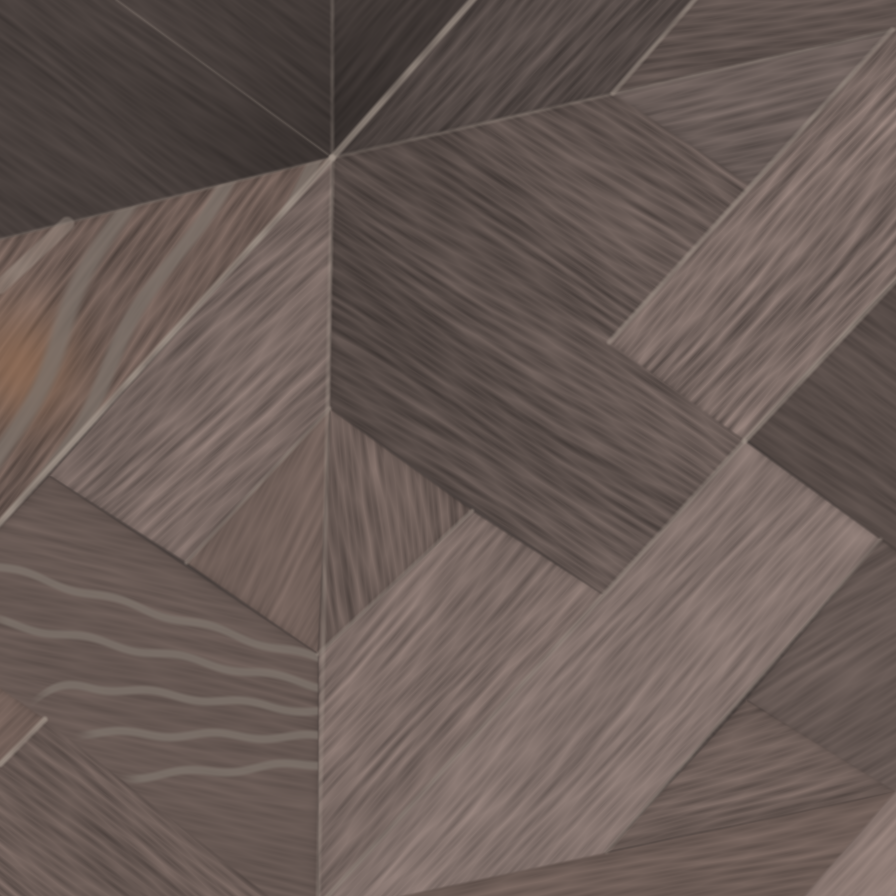
Write a Shadertoy shader that draws this texture.

```glsl
#define EDGE 0.0022
#define GRAIN_FREQ 430.0
#define FIBRE_SCALE vec2(16.0, 150.0)
#define FIBRE_GAIN 0.20
#define STREAK_TONE vec3(0.49, 0.45, 0.42)
#define SEAM_TONE vec3(0.63, 0.58, 0.54)

// Shared plank corners
const vec2 HUB = vec2(.371, .824), KINK = vec2(.684, .896), RIGHT = vec2(.840, .792);
const vec2 NOTCH = vec2(.680, .618), MID = vec2(.831, .508), TIP = vec2(.674, .336);
const vec2 STEM = vec2(.368, .544), WEDGE = vec2(.355, .270), CHIP = vec2(.527, .430);
const vec2 SPUR = vec2(.208, .372), LEFT = vec2(.055, .469), EAST = vec2(.983, .398);
const vec2 FOOT = vec2(.355, -.012), CROOK = vec2(.833, .219), HEEL = vec2(.677, .049);
const vec2 STEP = vec2(.050, .197);

vec2 hash2(vec2 c) {
    return fract(sin(vec2(dot(c, vec2(127.1, 311.7)), dot(c, vec2(269.5, 183.3)))) * 43758.5);
}

// Distance to the nearest scattered cell point
float cellular(vec2 p) {
    vec2 cell = floor(p), f = fract(p);
    float best = 2.0;
    for (int y = -1; y <= 1; y++)
        for (int x = -1; x <= 1; x++) {
            vec2 o = vec2(x, y);
            best = min(best, length(o + hash2(cell + o) - f));
        }
    return best;
}

// Signed distance to a line, positive on its left
float side(vec2 p, vec2 a, vec2 b) {
    vec2 d = normalize(b - a);
    return d.x * (p.y - a.y) - d.y * (p.x - a.x);
}

float tri(vec2 p, vec2 a, vec2 b, vec2 c) {
    return min(side(p, a, b), min(side(p, b, c), side(p, c, a)));
}

float quad(vec2 p, vec2 a, vec2 b, vec2 c, vec2 d) {
    return min(min(side(p, a, b), side(p, b, c)), min(side(p, c, d), side(p, d, a)));
}

// Fine fibres and growth lines running along an angle
float grain(vec2 p, float angle) {
    float c = cos(angle), s = sin(angle);
    vec2 g = vec2(c * p.x + s * p.y, c * p.y - s * p.x);
    g.y += .003 * sin(g.x * 13.0 + g.y * 31.0);
    float lines = sin(g.y * GRAIN_FREQ + 2.5 * sin(g.y * 67.0 + g.x * 4.0));
    lines += .6 * sin(g.y * GRAIN_FREQ * .43 + 2.0 * sin(g.x * 7.0));
    lines *= .6 + .4 * sin(g.x * 17.0 + g.y * 53.0);
    float broad = sin(g.y * 38.0 + 1.5 * sin(g.x * 6.0));
    return .055 * lines + .03 * broad + FIBRE_GAIN * (cellular(g * FIBRE_SCALE) - .5);
}

void plank(inout vec3 col, vec2 p, float d, float angle, float light, float warmth, float contrast) {
    float mask = smoothstep(-EDGE, EDGE, d);
    if (mask <= 0.0) return;
    vec3 tone = light * vec3(1.0, .88 - warmth, .84 - 1.6 * warmth);
    tone *= 1.0 + contrast * grain(p, angle);
    tone *= 1.0 - .12 * exp(-max(d, 0.0) / .004);
    col = mix(col, tone, mask);
}

void seam(inout vec3 col, vec2 p, vec2 a, vec2 b, float width, float strength) {
    vec2 ab = b - a, ap = p - a;
    float d = length(ap - ab * clamp(dot(ap, ab) / dot(ab, ab), 0.0, 1.0));
    float wear = .85 + .15 * sin(p.y * 90.0 + 2.0 * sin(p.x * 41.0));
    col = mix(col, SEAM_TONE, strength * wear * (1.0 - smoothstep(width - EDGE, width + EDGE, d)));
}

void mainImage(out vec4 fragColor, in vec2 fragCoord) {
    vec2 p = fragCoord / iResolution.xy;
    vec3 col = vec3(.3);

    // Dark upper planks
    plank(col, p, 1.0, -.62, .285, .0, .8);
    plank(col, p, tri(p, HUB, vec2(.598, 1.08), vec2(.371, 1.08)), .85, .27, .0, .9);
    plank(col, p, quad(p, HUB, KINK, vec2(.845, 1.08), vec2(.598, 1.08)), .85, .34, .0, 1.5);
    plank(col, p, quad(p, KINK, vec2(1.1, .99), vec2(1.1, 1.08), vec2(.845, 1.08)), .15, .385, .01, 1.2);
    col *= 1.0 - .2 * exp(-dot(p - HUB, p - HUB) / .02);

    // Central dark board and its right neighbours
    float board = min(min(side(p, HUB, STEM), side(p, STEM, TIP)), min(side(p, TIP, MID), side(p, KINK, HUB)));
    plank(col, p, board, -.56, .325 + .08 * smoothstep(.35, .8, p.x), .01, 1.5);
    plank(col, p, tri(p, KINK, RIGHT, vec2(.996, .967)), .22, .42, .0, 1.1);
    plank(col, p, quad(p, NOTCH, MID, vec2(1.1, .794), vec2(1.1, 1.08)), .84, .48, .01, 1.6);
    plank(col, p, quad(p, MID, EAST, vec2(1.1, .31), vec2(1.1, .794)), -.6, .35, .01, .9);
    plank(col, p, quad(p, CROOK, vec2(1.1, .04), vec2(1.1, .31), EAST), .55, .40, .01, .8);

    // Pale lower boards
    plank(col, p, quad(p, MID, vec2(.319, -.05), vec2(.59, -.05), EAST), .84, .515, .005, 1.0);
    plank(col, p, quad(p, CHIP, WEDGE, FOOT, TIP), .84, .49, .01, 1.2);
    plank(col, p, tri(p, STEM, WEDGE, CHIP), 1.68, .43, .02, 1.4);
    plank(col, p, tri(p, HEEL, vec2(1.0, .116), CROOK), .28, .43, .02, 1.2);
    plank(col, p, tri(p, vec2(.355, -.02), vec2(1.1, -.02), vec2(1.1, .138)), .2, .43, .03, .9);
    plank(col, p, tri(p, vec2(.88, -.02), vec2(1.1, -.02), vec2(1.0, .117)), .84, .56, .01, .6);

    // Warm plank with pale sweeping streaks
    float warm = tri(p, vec2(-.1, .708), vec2(-.1, .307), HUB);
    plank(col, p, warm, .95, .43, .04, 1.5);
    float warmMask = smoothstep(-EDGE, EDGE, warm);
    vec2 knot = p - vec2(.02, .59);
    col = mix(col, vec3(.58, .43, .33), .7 * warmMask * exp(-dot(knot, knot) / .004));
    for (int i = 0; i < 3; i++) {
        float k = float(i);
        float x = .137 + .09 * k - (.765 - p.y) * (.5 + .1 * k) + .008 * sin(25.0 * p.y + k);
        col = mix(col, STREAK_TONE, .75 * warmMask * (1.0 - smoothstep(.005, .017 - .003 * k, abs(p.x - x))));
    }

    // Left boards
    plank(col, p, quad(p, HUB, LEFT, SPUR, STEM), .75, .475, .01, 1.3);
    plank(col, p, tri(p, SPUR, WEDGE, STEM), 1.1, .45, .03, .7);
    float burl = min(min(side(p, WEDGE, LEFT), side(p, FOOT, WEDGE)), side(p, LEFT, vec2(-.1, .307)));
    plank(col, p, burl, -.2, .405, .02, .6);
    for (int i = 0; i < 5; i++) {
        float k = float(i), bend = max(.1 - p.x, 0.0);
        float y = .28 - .034 * k + (.3 - p.x) * (.29 - .09 * k) + .003 * sin(60.0 * p.x + 2.0 * k);
        y -= 6.0 * bend * bend * step(1.5, k);
        float start = smoothstep(.0, .03, p.x - .05 * k + .07);
        float line = 1.0 - smoothstep(.002, .007, abs(p.y - y));
        col = mix(col, STREAK_TONE, .8 * line * start * smoothstep(-EDGE, EDGE, burl));
    }
    plank(col, p, min(side(p, vec2(.3, 0), STEP), side(p, STEP, vec2(0, .147))), -.66, .42, .02, 1.3);
    plank(col, p, tri(p, vec2(-.05, .267), vec2(-.05, .097), STEP), .8, .46, .04, .8);

    // Worn joints
    seam(col, p, vec2(-.1, .307), HUB, .0035, .85);
    seam(col, p, HUB, vec2(.598, 1.08), .0035, .75);
    seam(col, p, KINK, vec2(.845, 1.08), .0025, .65);
    seam(col, p, vec2(0, .733), HUB, .0015, .35);
    seam(col, p, HUB, vec2(1.0, .967), .0018, .4);
    seam(col, p, vec2(.371, 1.0), HUB, .002, .3);
    seam(col, p, HUB, FOOT, .0025, .4);
    seam(col, p, vec2(.13, 1.0), HUB, .001, .35);
    seam(col, p, vec2(0, .68), vec2(.075, .75), .008, .55);
    seam(col, p, SPUR, STEM, .002, .55);
    seam(col, p, WEDGE, CHIP, .002, .45);
    seam(col, p, FOOT, MID, .0025, .5);
    seam(col, p, MID, vec2(1.1, .794), .003, .65);
    seam(col, p, NOTCH, vec2(.996, .967), .0025, .6);
    seam(col, p, HEEL, EAST, .002, .4);
    seam(col, p, vec2(0, .147), STEP, .003, .8);
    fragColor = vec4(col, 1.0);
}
```
